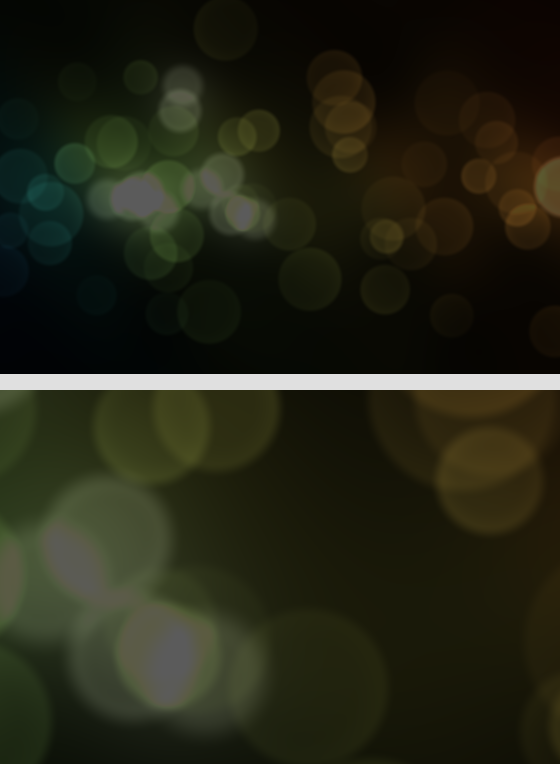
Top, the full canvas; bottom, a detail of the centre.
Write a Shadertoy shader that draws this background.

```glsl
const float EXPOSURE = 0.355;      // output level of a saturated light
const float ASPECT = 1.5;
const float BAND_Y = 0.53;         // height of the bright band
const float BAND_WIDTH = 0.27;
const int DISC_COUNT = 50;
const float DISC_SPREAD = 0.56;
const vec2 DISC_RADIUS = vec2(0.045, 0.088);
const float EDGE_SOFTNESS = 0.007;
const int HOT_COUNT = 5;
const vec2 HOT_RANGE = vec2(0.32, 0.65);
const float HOT_RADIUS = 0.056;
const vec2 EDGE_FLARE = vec2(1.51, 0.50);

const vec3 BLUE = vec3(0.04, 0.20, 0.36);
const vec3 TEAL = vec3(0.12, 0.53, 0.48);
const vec3 GREEN = vec3(0.43, 0.62, 0.25);
const vec3 OLIVE = vec3(0.56, 0.55, 0.19);
const vec3 AMBER = vec3(0.68, 0.44, 0.12);
const vec3 RUST = vec3(0.70, 0.25, 0.07);

vec3 hash3(float n) {
    vec3 q = fract(vec3(n) * vec3(0.1031, 0.1130, 0.0973) + 0.17);
    q += dot(q, q.yzx + 33.33);
    return fract((q.xxy + q.yzz) * q.zyx);
}

// Slanted spectrum: cool at lower left, warm at upper right
vec3 lightHue(vec2 p) {
    float t = p.x + 0.6 * (p.y - 0.5);
    vec3 c = mix(BLUE, TEAL, smoothstep(-0.2, 0.12, t));
    c = mix(c, GREEN, smoothstep(0.08, 0.36, t));
    c = mix(c, OLIVE, smoothstep(0.45, 0.85, t));
    c = mix(c, AMBER, smoothstep(0.85, 1.15, t));
    return mix(c, RUST, smoothstep(1.3, 1.7, t));
}

float gaussian(vec2 d, vec2 width) {
    d /= width;
    return exp(-dot(d, d));
}

// Out-of-focus haze from layered sines, 0 to 1
float haze(vec2 p) {
    float s = sin(p.x * 7.0 + 2.0 * sin(p.y * 5.0 + 0.6));
    s += 0.7 * sin(p.y * 11.0 - p.x * 6.0 + 1.5 * sin(p.x * 8.0));
    s += 0.4 * sin(p.x * 17.0 + p.y * 13.0 + 2.0);
    return 0.5 + s / 4.2;
}

// Lens disc with a slightly brighter rim
float lensDisc(float d, float radius, float softness) {
    float fill = 1.0 - smoothstep(radius - softness, radius + softness, d);
    return fill * (0.78 + 0.22 * smoothstep(0.55 * radius, radius, d));
}

vec3 backdrop(vec2 p) {
    float band = gaussian(vec2(0.0, p.y - BAND_Y), vec2(1.0, BAND_WIDTH));
    float level = 0.07 + (0.08 + 0.42 * band) * (0.25 + 0.95 * haze(p));
    level += 0.38 * gaussian(p - vec2(0.43, BAND_Y), vec2(0.30, 0.15));
    return lightHue(p) * level;
}

vec3 scatteredDiscs(vec2 p) {
    vec3 sum = vec3(0.0);
    for (int i = 0; i < DISC_COUNT; i++) {
        float n = float(i);
        vec3 h = hash3(n + 3.0);
        vec3 g = hash3(n + 71.0);
        vec2 center = vec2(ASPECT * fract(n * 0.618 + 0.1 * g.z),
                           BAND_Y + DISC_SPREAD * (h.x + h.y - 1.0));
        float radius = mix(DISC_RADIUS.x, DISC_RADIUS.y, h.z);
        float nearBand = gaussian(vec2(0.0, center.y - BAND_Y), vec2(1.0, 0.28));
        float strength = mix(0.12, 0.55, g.x) * (0.4 + 0.6 * nearBand);

        // Light leans towards one side of each disc
        vec2 d = p - center;
        float angle = 6.2832 * g.y;
        float lean = 1.0 + 0.25 * dot(d, vec2(cos(angle), sin(angle))) / radius;
        vec3 tint = mix(lightHue(center), vec3(0.8), 0.12 * nearBand);
        sum += tint * strength * lean * lensDisc(length(d), radius, EDGE_SOFTNESS);
    }
    return sum;
}

// Overexposed lights: paired discs wrapped in a glow
vec3 hotLights(vec2 p) {
    vec3 sum = vec3(0.0);
    for (int i = 0; i < HOT_COUNT; i++) {
        float n = float(i);
        vec2 center = vec2(mix(HOT_RANGE.x, HOT_RANGE.y, n / float(HOT_COUNT - 1)),
                           BAND_Y + 0.03 + 0.18 * sin(2.0 * n - 2.6));
        vec2 offset = 0.034 * vec2(cos(n * 2.3), sin(n * 2.3));
        vec3 pale = mix(lightHue(center), vec3(1.0), 0.7);
        float pair = lensDisc(length(p - center - offset), HOT_RADIUS, 0.012)
                   + lensDisc(length(p - center + offset), HOT_RADIUS * 0.9, 0.018);
        sum += pale * (0.42 * pair + 0.25 * gaussian(p - center, vec2(0.09)));
    }
    // Warm flare cut by the right border
    vec2 d = p - EDGE_FLARE;
    vec3 warm = mix(AMBER, vec3(1.0), 0.45);
    sum += warm * 0.75 * lensDisc(length(d), 0.08, 0.01);
    return sum + AMBER * 0.5 * gaussian(d, vec2(0.16, 0.11));
}

void mainImage(out vec4 fragColor, in vec2 fragCoord) {
    vec2 p = fragCoord / iResolution.y;
    vec3 light = backdrop(p) + scatteredDiscs(p) + hotLights(p);
    fragColor = vec4(EXPOSURE * min(light, vec3(1.0)), 1.0);
}
```
